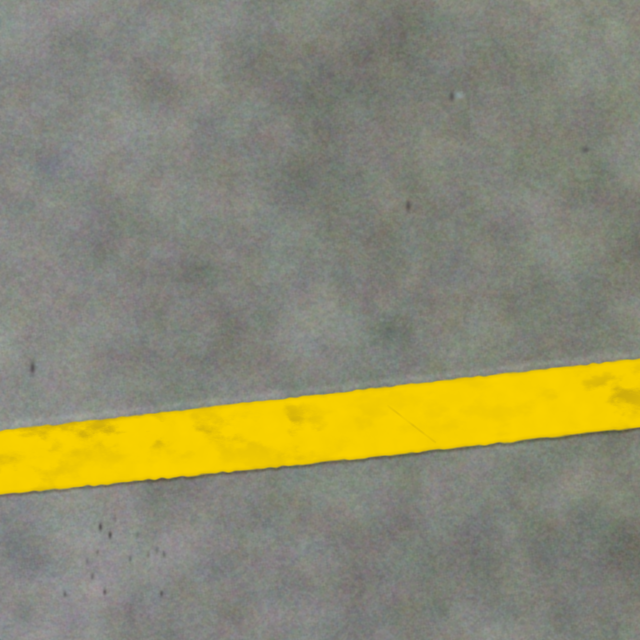
Reproduce this texture procedurally as a three.js fragment shader.

```glsl
// Weathered grey concrete crossed by a slightly tilted yellow painted stripe.
#define CONCRETE vec3(0.498, 0.508, 0.476)
#define PAINT vec3(0.968, 0.818, 0.0)
#define WORN_PAINT vec3(0.73, 0.61, 0.06)
#define STRIPE_TOP vec2(0.327, 0.113)
#define STRIPE_BOTTOM vec2(0.228, 0.105)
#define EDGE_SOFT 0.0022
#define MOTTLE 0.15
#define GRAIN 0.075
#define TINT 0.045
#define SPECKS 12

varying vec2 vUv;

float hash(vec2 p) {
  vec3 q = fract(vec3(p.xyx) * 0.1031);
  q += dot(q, q.yzx + 33.33);
  return fract((q.x + q.y) * q.z);
}

float noise(vec2 p) {
  vec2 i = floor(p), f = fract(p);
  f = f * f * (3.0 - 2.0 * f);
  return mix(mix(hash(i), hash(i + vec2(1.0, 0.0)), f.x),
             mix(hash(i + vec2(0.0, 1.0)), hash(i + vec2(1.0)), f.x), f.y);
}

float fbm(vec2 p) {
  float sum = 0.0, amp = 0.5;
  for (int i = 0; i < 5; i++) {
    sum += amp * noise(p);
    p = mat2(1.6, 1.2, -1.2, 1.6) * p + 17.3;
    amp *= 0.5;
  }
  return sum;
}

// Soft round patch, one at its centre
float patchAt(vec2 p, vec2 centre, vec2 size) {
  vec2 d = (p - centre) / size;
  return exp(-dot(d, d));
}

float segment(vec2 p, vec2 a, vec2 b) {
  vec2 d = b - a;
  return length(p - a - d * clamp(dot(p - a, d) / dot(d, d), 0.0, 1.0));
}

// Zero-mean coloured noise
vec3 chroma(vec2 p) {
  return vec3(noise(p), noise(p + 41.7), noise(p + 83.1)) - 0.5;
}

// Broad light and dark areas of the floor
float broadTone(vec2 p) {
  float tone = 0.035 * (1.0 - smoothstep(0.0, 0.65, p.x)) - 0.008;
  tone += 0.04 * patchAt(p, vec2(0.26, 0.15), vec2(0.10, 0.06));
  tone += 0.04 * patchAt(p, vec2(0.88, 0.24), vec2(0.07, 0.05));
  tone += 0.03 * patchAt(p, vec2(0.30, 0.87), vec2(0.12, 0.07));
  tone += 0.03 * patchAt(p, vec2(0.48, 0.64), vec2(0.04, 0.06));
  tone -= 0.07 * patchAt(p, vec2(0.605, 0.48), vec2(0.045, 0.025));
  tone -= 0.05 * patchAt(p, vec2(0.115, 0.93), vec2(0.03, 0.03));
  tone -= 0.04 * patchAt(p, vec2(0.24, 0.85), vec2(0.05, 0.03));
  tone -= 0.05 * patchAt(p, vec2(0.31, 0.58), vec2(0.05, 0.025));
  tone -= 0.04 * patchAt(p, vec2(0.58, 0.14), vec2(0.16, 0.08));
  tone -= 0.03 * patchAt(p, vec2(0.78, 0.25), vec2(0.06, 0.04));
  return tone;
}

// Dark chips: a scattered group at lower left and a few lone marks
float chips(vec2 p) {
  float mark = 0.0;
  for (int i = 0; i < SPECKS; i++) {
    float k = float(i);
    vec2 c = vec2(0.09, 0.05) + vec2(0.21, 0.14) * vec2(hash(vec2(k, 3.0)), hash(vec2(k, 9.0)));
    mark += patchAt(p, c, vec2(0.003, 0.005)) * (0.3 + 0.5 * hash(vec2(k, 5.0)));
  }
  mark += 0.9 * patchAt(p, vec2(0.157, 0.177), vec2(0.003, 0.006));
  mark += 0.9 * patchAt(p, vec2(0.172, 0.164), vec2(0.003, 0.006));
  mark += 0.9 * patchAt(p, vec2(0.051, 0.425), vec2(0.004, 0.010));
  mark += 0.8 * patchAt(p, vec2(0.638, 0.678), vec2(0.004, 0.008));
  mark += 0.7 * patchAt(p, vec2(0.706, 0.849), vec2(0.004, 0.008));
  mark += 0.6 * patchAt(p, vec2(0.915, 0.766), vec2(0.007, 0.005));
  return min(mark, 1.0);
}

vec3 concrete(vec2 p) {
  float mottle = fbm(p * 8.0 + 4.0) + 0.5 * fbm(p * 25.0) - 0.73;
  float grain = noise(p * vec2(190.0, 230.0)) + noise(mat2(0.8, 0.6, -0.6, 0.8) * p * 330.0) - 1.0;
  vec3 col = CONCRETE + broadTone(p) + MOTTLE * mottle + 0.5 * GRAIN * grain;
  col += TINT * (chroma(p * 160.0) + 0.6 * chroma(p * 28.0));
  // Cool cast on the left and below, warm on the right
  float cool = 0.6 - p.x + 0.5 * (1.0 - smoothstep(0.0, 0.35, p.y));
  col += cool * vec3(0.002, -0.004, 0.026);
  col += vec3(-0.05, -0.04, 0.0) * patchAt(p, vec2(0.075, 0.743), vec2(0.025, 0.02));
  col += 0.16 * vec3(0.4, 0.8, 1.0) * patchAt(p, vec2(0.717, 0.852), vec2(0.007, 0.006));
  return mix(col, vec3(0.25, 0.23, 0.24), 0.75 * chips(p));
}

vec3 paint(vec2 p, float depth) {
  float dirt = smoothstep(0.45, 0.75, fbm(p * vec2(28.0, 42.0)));
  float place = 0.12 + 0.6 * patchAt(p, vec2(0.2, 0.325), vec2(0.22, 0.025));
  place += 0.55 * patchAt(p, vec2(0.97, 0.385), vec2(0.07, 0.035));
  place += 0.4 * patchAt(p, vec2(0.455, 0.33), vec2(0.035, 0.05));
  place += 0.3 * patchAt(p, vec2(0.03, 0.27), vec2(0.08, 0.04));
  float scratch = 1.0 - smoothstep(0.0, 0.003, segment(p, vec2(0.606, 0.366), vec2(0.68, 0.309)));
  float rim = 1.0 - smoothstep(0.0, 0.007, depth);
  float wear = dirt * place + 0.35 * scratch * noise(p * 90.0) + 0.25 * rim;
  vec3 col = PAINT + vec3(0.035, 0.03, 0.0) * (fbm(p * 45.0) - 0.5);
  return mix(col, WORN_PAINT, clamp(wear, 0.0, 0.8));
}

void main() {
  vec2 p = vUv;
  float ragged = 0.003 * (noise(p * 95.0) - 0.5);
  float above = p.y - (STRIPE_TOP.x + STRIPE_TOP.y * p.x) + ragged;
  float below = STRIPE_BOTTOM.x + STRIPE_BOTTOM.y * p.x - 0.012 * p.x * (1.0 - p.x) - p.y + ragged;
  float outside = max(above, below);
  vec3 floorCol = concrete(p);
  // Pale rim over the stripe, dark rim under it
  floorCol += 0.05 * patchAt(vec2(above), vec2(0.008), vec2(0.008));
  floorCol -= vec3(0.10, 0.12, 0.16) * patchAt(vec2(below), vec2(0.002), vec2(0.005));
  float cover = 1.0 - smoothstep(-EDGE_SOFT, EDGE_SOFT, outside);
  gl_FragColor = vec4(mix(floorCol, paint(p, -outside), cover), 1.0);
}
```
